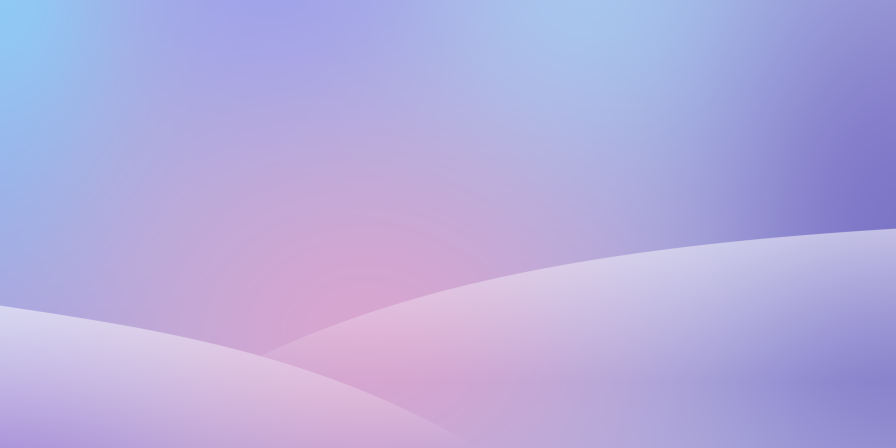
A Shadertoy shader for this background:

```glsl
#define BASE_LILAC vec3(0.68, 0.68, 0.87)
#define SKY_BLUE   vec3(0.655, 0.79, 0.94)
#define PERIWINKLE vec3(0.62, 0.64, 0.92)
#define MIST_BLUE  vec3(0.60, 0.69, 0.91)
#define CYAN       vec3(0.56, 0.79, 0.96)
#define PINK       vec3(0.84, 0.65, 0.815)
#define VIOLET     vec3(0.49, 0.46, 0.78)
#define ORCHID     vec3(0.66, 0.58, 0.86)
#define HAZE_ALPHA 0.54

// Soft elliptical light blended over a colour
vec3 addGlow(vec3 color, vec3 tint, vec2 p, vec2 center, vec2 radius) {
    vec2 d = (p - center) / radius;
    return mix(color, tint, exp(-dot(d, d)));
}

vec3 glowingSky(vec2 p) {
    vec3 color = BASE_LILAC;
    color = addGlow(color, SKY_BLUE, p, vec2(1.32, 1.02), vec2(0.50, 0.42));
    color = addGlow(color, PERIWINKLE, p, vec2(0.60, 1.05), vec2(0.38, 0.35));
    color = addGlow(color, MIST_BLUE, p, vec2(-0.05, 0.65), vec2(0.30, 0.40));
    color = addGlow(color, CYAN, p, vec2(0.0, 1.02), vec2(0.25, 0.35));
    color = addGlow(color, ORCHID, p, vec2(0.0, -0.05), vec2(0.40, 0.30));
    color = addGlow(color, PINK, p, vec2(0.82, 0.25), vec2(0.55, 0.45));
    return addGlow(color, VIOLET, p, vec2(2.02, 0.48), vec2(0.42, 0.62));
}

// Antialiased coverage below a crest
float below(float crest, float y) {
    float edge = 0.75 / iResolution.y;
    return smoothstep(-edge, edge, crest - y);
}

// White haze that thins out between two heights
float haze(float y, float low, float high) {
    return HAZE_ALPHA * clamp((y - low) / (high - low), 0.0, 1.0);
}

void mainImage(out vec4 fragColor, in vec2 fragCoord) {
    vec2 p = fragCoord / iResolution.xy * vec2(2.0, 1.0);
    vec3 color = glowingSky(p);

    // Crests of the two overlapping hills
    float farCrest = 0.532 - 0.754 * exp(-1.44 * p.x);
    float nearCrest = 0.318 - 0.15 * p.x - 0.13 * p.x * p.x * p.x;
    float nearMask = below(nearCrest, p.y);
    float farMask = below(farCrest, p.y) * (1.0 - nearMask);

    // Translucent hills
    float veil = farMask * haze(p.y, 0.15, 0.49) + nearMask * haze(p.y, 0.0, 0.32);
    fragColor = vec4(mix(color, vec3(1.0), veil), 1.0);
}
```
